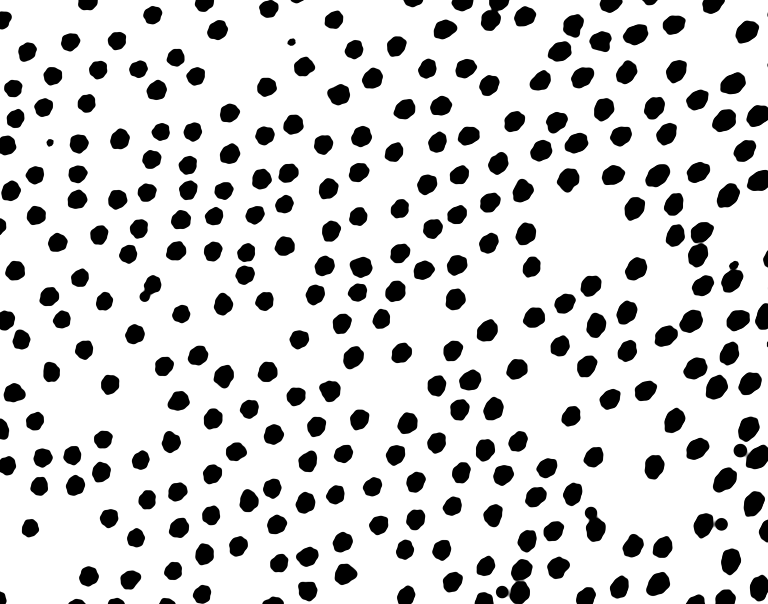
A Shadertoy shader for this pattern:

```glsl
// Scattered black ink dots on white, round at left and slanted ovals at right

const float SPACING = 0.0676; // dot pitch relative to canvas height

vec3 hash3(vec2 id) {
    vec3 h = vec3(dot(id, vec2(127.1, 311.7)),
                  dot(id, vec2(269.5, 183.3)),
                  dot(id, vec2(419.2, 371.9)));
    return fract(sin(h) * 43758.5453);
}

mat2 rotation(float angle) {
    float c = cos(angle), s = sin(angle);
    return mat2(c, s, -s, c);
}

float smoothMin(float a, float b, float k) {
    float h = max(k - abs(a - b), 0.0) / k;
    return min(a, b) - 0.25 * h * h * k;
}

// Centre of a dot: staggered lattice, bent by slow waves, then jittered
vec2 dotCentre(vec2 id) {
    vec2 lattice = vec2(id.x + 0.5 * mod(id.y, 2.0), id.y * 0.866);
    vec2 bend = sin(lattice.yx * vec2(0.71, 0.63) + lattice * 0.38 + vec2(0.4, 2.1));
    return lattice + 0.33 * bend + 0.36 * (hash3(id).xy - 0.5);
}

// Approximate distance to one lumpy dot
float inkDot(vec2 offset, vec2 centre, vec2 id) {
    vec3 kind = hash3(id + 37.0);
    vec3 form = hash3(id + 71.0);
    float right = clamp(centre.x / 1.274, 0.0, 1.0);
    if (kind.x < mix(0.09, 0.14, right)) return 1.0;

    float radius = (0.0154 + 0.003 * right * right) * mix(0.94, 1.06, form.x);
    if (kind.y < 0.015) radius *= 0.38;

    // Oval body with a wavy rim
    float slant = 1.1 - 0.45 * centre.y + 0.7 * (form.y - 0.5);
    float stretch = sqrt(1.03 + 0.3 * right * right + 0.14 * form.z);
    vec2 local = offset * rotation(slant) * vec2(1.0 / stretch, stretch);
    float angle = atan(local.y, local.x);
    float rim = 1.0 + 0.035 * sin(3.0 * angle + 6.28 * form.x)
                    + 0.025 * sin(5.0 * angle + 6.28 * form.z)
                    + 0.022 * sin(8.0 * angle + 6.28 * kind.z);
    float body = length(local) - radius * rim;

    // Some dots carry a bump, a few a longer blot
    if (kind.y > 0.84) {
        bool blot = kind.y > 0.98;
        vec2 side = vec2(cos(6.28 * kind.z), sin(6.28 * kind.z));
        float reach = blot ? 1.65 : 0.9;
        float size = blot ? 0.58 : 0.38;
        float bump = length(offset - side * radius * reach) - radius * size;
        body = smoothMin(body, bump, 0.008);
    }
    return body;
}

void mainImage(out vec4 fragColor, in vec2 fragCoord) {
    vec2 uv = fragCoord / iResolution.y;
    mat2 tilt = rotation(0.27);
    vec2 grid = (uv * tilt) / SPACING;

    // Join all nearby dots
    float ink = 1.0;
    float baseRow = round(grid.y / 0.866);
    for (int j = -2; j <= 2; j++) {
        float row = baseRow + float(j);
        float baseColumn = round(grid.x - 0.5 * mod(row, 2.0));
        for (int i = -2; i <= 2; i++) {
            vec2 id = vec2(baseColumn + float(i), row);
            vec2 centre = tilt * dotCentre(id) * SPACING;
            ink = smoothMin(ink, inkDot(uv - centre, centre, id), 0.004);
        }
    }

    float edge = 0.65 / iResolution.y;
    fragColor = vec4(vec3(smoothstep(-edge, edge, ink)), 1.0);
}
```
